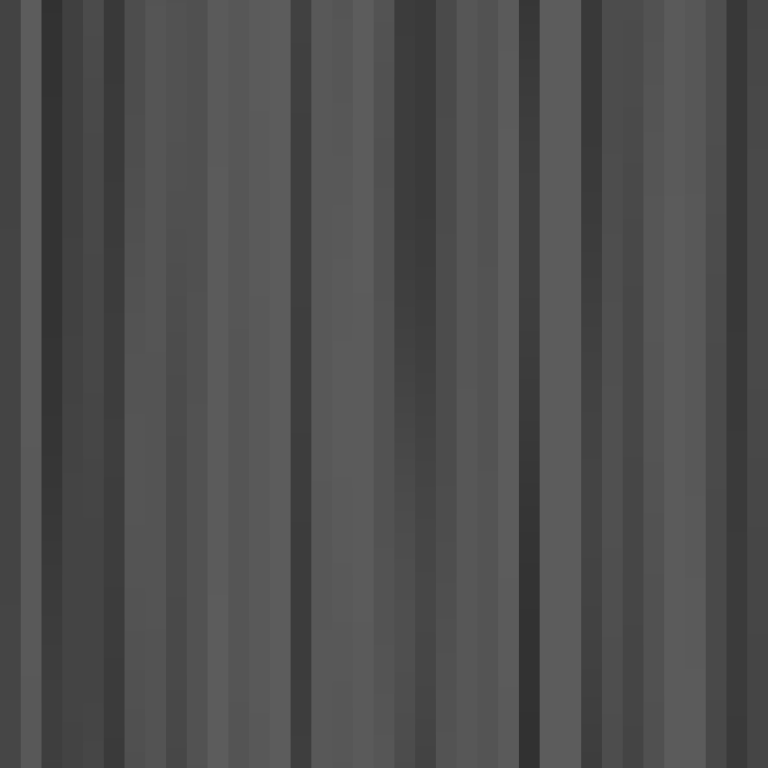
Give the GLSL for this pattern, as a WebGL 2 fragment shader.

```glsl
#version 300 es
precision highp float;
// Thirty-seven crisp vertical grey bars, mostly light with a few dark ones.
// A fifth-power permutation modulo 37 shuffles the tones across the bars,
// and layered sines make each bar fade slowly along its height.

uniform vec2 u_resolution;
out vec4 fragColor;

const int BARS = 37;

float hash(float n) {
    return fract(sin(n * 12.9898 + 4.1) * 4375.85);
}

// Every bar gets its own darkness rank from 0 to 1, each used exactly once.
float darknessRank(int bar) {
    int n = (bar + 11) % BARS;
    int square = n * n % BARS;
    int fifth = square * square % BARS * n % BARS;
    return (float(fifth) + 0.5) / float(BARS);
}

// Slow fade along the bar; only some bars drift strongly.
float verticalDrift(float bar, float y) {
    float seed = hash(bar);
    float phase = 6.2832 * hash(bar + 53.0);
    float wave = 0.75 * sin(3.6 * y + phase) + 0.25 * sin(8.0 * y + 2.3 * phase);
    return (0.03 + 0.2 * seed * seed) * wave;
}

float barTone(float bar, float y) {
    float darkness = clamp(darknessRank(int(bar)) + verticalDrift(bar, y), 0.0, 1.1);
    return 0.362 - 0.158 * pow(darkness, 1.8);
}

void main() {
    vec2 uv = gl_FragCoord.xy / u_resolution;
    float x = uv.x * float(BARS);

    // Blend the two neighbours across one pixel at the nearest bar edge.
    float edge = floor(x + 0.5);
    float pixel = float(BARS) / u_resolution.x;
    float coverage = clamp((x - edge) / pixel + 0.5, 0.0, 1.0);
    float grey = mix(barTone(edge - 1.0, uv.y), barTone(edge, uv.y), coverage);

    fragColor = vec4(vec3(grey), 1.0);
}
```
